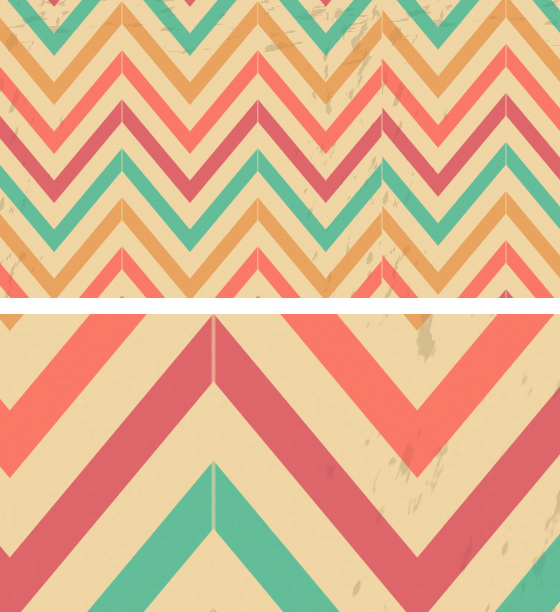
Top, the full canvas; bottom, a detail of the centre.
Reproduce this pattern procedurally as a Shadertoy shader.

```glsl
vec2 hashGradient(vec2 cell) {
    vec2 h = vec2(dot(cell, vec2(127.1, 311.7)), dot(cell, vec2(269.5, 183.3)));
    return 2.0 * fract(sin(h) * 43758.5) - 1.0;
}

float gradientNoise(vec2 p) {
    vec2 cell = floor(p), f = fract(p);
    vec2 u = f * f * (3.0 - 2.0 * f);
    float low = mix(dot(hashGradient(cell), f),
                    dot(hashGradient(cell + vec2(1, 0)), f - vec2(1, 0)), u.x);
    float high = mix(dot(hashGradient(cell + vec2(0, 1)), f - vec2(0, 1)),
                     dot(hashGradient(cell + 1.0), f - 1.0), u.x);
    return mix(low, high, u.y);
}

float fbm(vec2 p) {
    float sum = 0.0, amplitude = 0.7;
    for (int i = 0; i < 4; i++) {
        sum += amplitude * gradientNoise(p);
        p = p * 2.03 + 17.3;
        amplitude *= 0.55;
    }
    return sum;
}

vec3 stripeColor(float index) {
    float k = mod(index, 4.0);
    if (k < 0.5) return vec3(0.39, 0.74, 0.60);
    if (k < 1.5) return vec3(0.91, 0.64, 0.37);
    if (k < 2.5) return vec3(0.98, 0.47, 0.40);
    return vec3(0.87, 0.40, 0.42);
}

// Scuffs: upright streaks at the panel sides, flat ones along the top
float wear(vec2 p) {
    float side = smoothstep(0.38, 0.08, p.x) + smoothstep(0.86, 1.1, p.x);
    float top = smoothstep(0.32, 0.1, p.y);
    float patches = 0.15 * gradientNoise(p * 5.0 + 3.7);
    vec2 leaning = vec2(p.x + 0.3 * p.y, p.y);
    float upright = fbm(leaning * vec2(30, 11)) + patches - 0.62 + 0.42 * side;
    float flatStreaks = fbm((p + vec2(0, 0.15 * p.x)) * vec2(8, 32) + 40.0)
                      + patches - 0.62 + 0.42 * top;
    return smoothstep(-0.02, 0.06, max(upright, flatStreaks));
}

void mainImage(out vec4 fragColor, in vec2 fragCoord) {
    float pixel = 1.0 / iResolution.y;
    vec2 p = fragCoord * pixel;
    p.y = 1.0 - p.y;

    // The panel restarts at the seam, slightly higher
    float seam = abs(p.x - 1.2818);
    if (p.x > 1.2818) p += vec2(-1.2885, 0.021);

    // Zigzag stripes; rise is 0 in a valley and 1 on a peak
    float rise = 2.0 * abs(fract((p.x - 0.1815) / 0.4558 + 0.5) - 0.5);
    float row = (p.y + 0.273 * rise - 0.112) / 0.1646 + 0.27;
    float edge = (abs(fract(row) - 0.5) - 0.23) * 0.1646 / 1.56;
    float stripe = smoothstep(0.75, -0.75, edge / pixel);

    vec3 cream = vec3(0.94, 0.835, 0.645);
    vec3 color = mix(cream, stripeColor(floor(row)), stripe);

    // Pale hairlines on the peaks and the seam
    float peak = (1.0 - rise) * 0.2279;
    float hairline = smoothstep(0.0035, 0.0005, min(peak, seam));
    color = mix(color, cream, 0.6 * hairline);

    color *= mix(vec3(1), vec3(0.87, 0.87, 0.85), wear(p) * mix(0.9, 0.45, stripe));
    color *= 1.0 + 0.02 * gradientNoise(p * 150.0);
    fragColor = vec4(color, 1.0);
}
```
